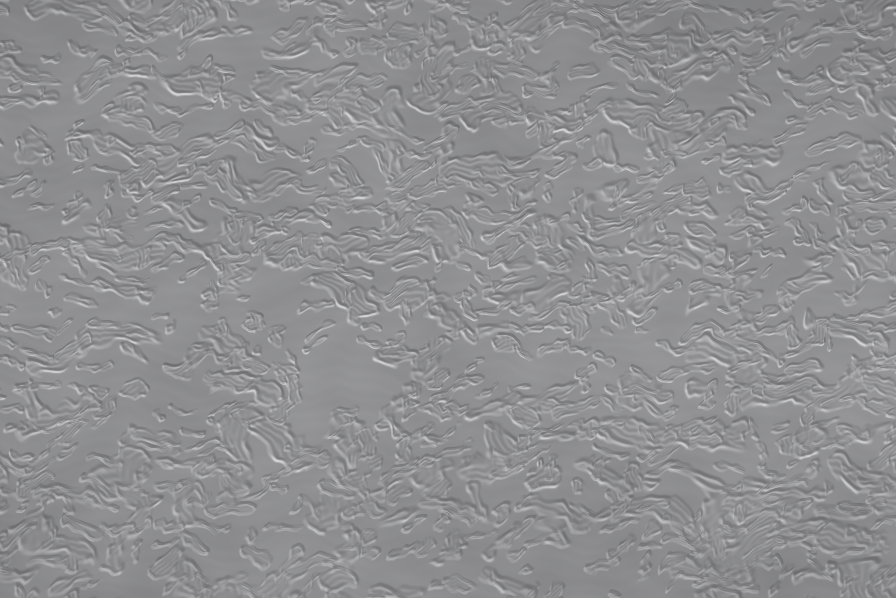
Reproduce this texture procedurally as a Shadertoy shader.

```glsl
// Grey stomped plaster under raking light: overlapping raised flakes with
// broken rims and fine drag lines, scattered by cellular noise, bent by
// layered sines, and shaded from the slope of the resulting height field.

vec3 hash3(vec2 cell) {
    vec3 q = fract(cell.xyx * vec3(0.1031, 0.1030, 0.0973));
    q += dot(q, q.yxz + 33.33);
    return fract((q.xxy + q.yzz) * q.zyx);
}

// Layered sines that make the flake outlines ragged
vec2 warp(vec2 p) {
    mat2 turn = mat2(0.8, 0.6, -0.6, 0.8);
    float amplitude = 0.0085, frequency = 31.0;
    for (int i = 0; i < 4; i++) {
        p += amplitude * sin(p.yx * frequency + 1.7 * sin(p * frequency * 0.43) + float(i) * 2.1);
        p = turn * p;
        amplitude *= 0.43;
        frequency *= 2.2;
    }
    // Undo the four turns so the grain keeps its direction
    mat2 back = transpose(turn);
    return back * back * back * back * p;
}

// Slow variation: low where the plaster stays bare
float coverage(vec2 p) {
    return sin(p.x * 9.0 + 2.2 * sin(p.y * 6.3 + 1.0)) * sin(p.y * 10.0 + 1.8 * sin(p.x * 7.1))
         + 0.5 * sin(p.x * 23.0 - p.y * 17.0 + 2.0 * sin(p.y * 13.0));
}

// One layer of overlapping flakes; later cells cover earlier ones
float flakes(float ground, vec2 p, vec2 density, float seed) {
    vec2 g = p * density, base = floor(g);
    float height = ground;
    for (int y = -1; y <= 1; y++)
    for (int x = -1; x <= 1; x++) {
        vec2 cell = base + vec2(x, y);
        vec3 r = hash3(cell + seed), s = hash3(cell + seed + 57.0);
        vec2 middle = cell + 0.2 + 0.6 * r.xy;
        if (r.z > 0.78 + 0.36 * coverage(middle / density)) continue;

        // Flakes lean up to the right, with a wide spread
        float angle = 0.3 + 2.5 * (s.x - 0.5) + 0.4 * sin(middle.x * 0.4 + middle.y * 0.3);
        vec2 along = vec2(cos(angle), sin(angle)), d = g - middle;
        float u = dot(d, along), v = dot(d, vec2(-along.y, along.x));
        v += 0.25 * (s.z - 0.5) * u * u;
        float halfLength = 0.12 + 0.45 * s.y;
        float width = 0.1 + 0.25 * s.z * s.z + 0.04 * sin(u * 12.0 + r.x * 30.0);
        float edge = length(vec2(max(abs(u) - halfLength, 0.0), v)) - width;

        // Plateau that leans to one side, with a rim that comes and goes
        float body = smoothstep(0.045, -0.045, edge);
        float rim = exp(-pow((edge + 0.055) / 0.055, 2.0));
        rim *= smoothstep(-0.7, 0.8, sin(u * 8.0 + r.y * 30.0 + v * 6.0));
        float drag = 0.09 * sin(v * 40.0 + 2.0 * sin(u * 6.0 + r.x * 9.0));
        float lean = 1.3 * (r.y - 0.5) * v + 0.5 * (r.x - 0.5) * u;
        height = mix(height, 0.18 + 0.3 * r.x + 0.65 * rim + drag + lean, body);
    }
    return height;
}

float relief(vec2 p) {
    vec2 q = warp(p);
    float height = flakes(0.0, q, vec2(11.5, 16.5), 3.0);
    height = mix(height, flakes(height, q, vec2(20.0, 30.0), 91.0), 0.75);
    // Faint trowel marks over everything
    return height + 0.012 * sin(q.y * 270.0 + 3.0 * sin(q.x * 21.0));
}

void mainImage(out vec4 fragColor, in vec2 fragCoord) {
    vec2 p = fragCoord / iResolution.y;
    vec2 uv = fragCoord / iResolution.xy;

    // Focus softens toward the bottom and a little at the top
    float blur = smoothstep(0.4, 0.0, uv.y) + 0.5 * smoothstep(0.75, 1.0, uv.y);
    vec2 toLight = normalize(vec2(-0.45, -0.9)) * (0.0023 + 0.001 * blur);
    float slope = relief(p - toLight) - relief(p + toLight);
    slope *= 1.0 - 0.35 * min(blur, 1.0);

    // Lit slopes gain more than shaded ones lose, with a few glints
    float soft = slope / (1.0 + 1.2 * abs(slope));
    float shade = 0.555 + soft * (soft > 0.0 ? 0.37 : 0.25);
    shade += 0.08 * smoothstep(0.45, 0.95, slope);

    // Broad unevenness of the light and darker corners
    shade += 0.013 * sin(p.x * 4.0 + 2.0 * sin(p.y * 3.0));
    shade += 0.011 * coverage(p * 0.8 + 0.3);
    shade += 0.012 * sin(p.x * 31.0 + 3.0 * sin(p.y * 19.0)) * sin(p.y * 43.0 + 2.0 * sin(p.x * 17.0));
    vec2 fromCentre = uv - vec2(0.52, 0.45);
    shade += 0.020 - 0.12 * dot(fromCentre, fromCentre);

    fragColor = vec4(vec3(shade) + vec3(-0.001, 0.0, 0.009), 1.0);
}
```
